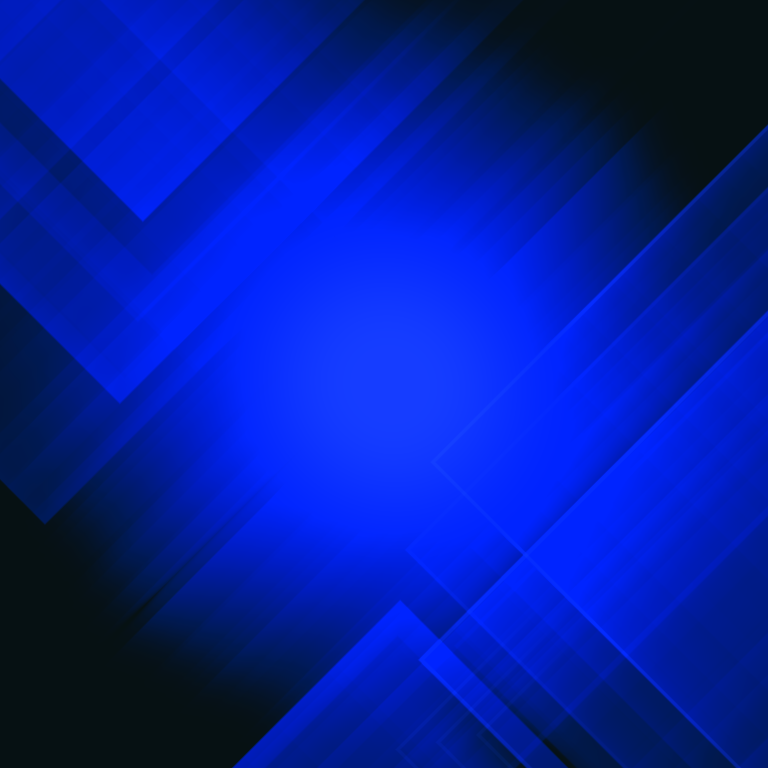
Give the GLSL for this background, as a three.js fragment shader.

```glsl
// Blue glow over black, crossed by translucent diagonal panels and fine chevron outlines.
varying vec2 vUv;

// Signed distance into a right-angled corner; side picks the quadrant.
float corner(vec2 q, vec2 tip, vec2 side) {
  vec2 d = (q - tip) * side;
  return min(d.x, d.y);
}

float fill(float d) {
  return smoothstep(-0.002, 0.003, d);
}

// Panel with an even body and a brighter rim that fades inward.
float panel(float d, float body, float rim, float falloff) {
  return fill(d) * (body + rim * exp(-max(d, 0.0) * falloff));
}

float outline(float d, float width) {
  return 1.0 - smoothstep(width * 0.4, width * 1.2, abs(d - width));
}

float hash(float n) {
  return fract(sin(n * 12.99 + 4.1) * 437.58);
}

// Cellular bands: each starts at a crisp edge and fades across its cell.
float bands(float x, float count) {
  float t = fract(x * count);
  float strength = hash(floor(x * count) + count) - 0.25;
  return strength * smoothstep(0.0, 0.004 * count, t) * (1.0 - t);
}

vec3 blueRamp(float light) {
  vec3 color = mix(vec3(0.025, 0.065, 0.075), vec3(0.0, 0.1, 0.33), smoothstep(0.0, 0.28, light));
  color = mix(color, vec3(0.0, 0.11, 0.75), clamp((light - 0.25) / 0.45, 0.0, 1.0));
  return mix(color, vec3(0.0, 0.14, 1.0), clamp((light - 0.7) / 0.3, 0.0, 1.0));
}

void main() {
  // Diagonal axes: x crosses the rising lines, y crosses the falling ones.
  vec2 q = vec2(vUv.x - vUv.y, vUv.x + vUv.y);
  vec2 down = vec2(-1.0, 1.0);
  vec2 right = vec2(1.0, 1.0);
  vec2 up = vec2(1.0, -1.0);
  float rising = bands(q.x, 7.3) + 0.8 * bands(q.x, 13.7) + 0.6 * bands(q.x, 25.1);
  float falling = bands(q.y, 9.1) + 0.7 * bands(q.y, 19.3);

  // Central glow, wider across the rising bands, with a paler core.
  vec2 fromCenter = (q - vec2(0.009, 1.007)) * 0.7071;
  float centerDistance = length(fromCenter * vec2(0.95, 1.0));
  float radius = centerDistance - 0.03 * rising * smoothstep(0.12, 0.4, centerDistance);
  float glow = min(1.22 * (1.0 - smoothstep(0.06, 0.52, radius)), 1.0);
  float core = 1.0 - smoothstep(0.04, 0.24, centerDistance);

  // Upper left: stacked chevrons pointing down.
  float left = panel(corner(q, vec2(-0.258, 0.375), down), 0.15, 0.06, 20.0);
  left += panel(corner(q, vec2(-0.318, 0.63), down), 0.23, 0.2, 14.0);
  left -= panel(corner(q, vec2(-0.345, 0.67), down), 0.02, 0.02, 30.0);
  left -= panel(corner(q, vec2(-0.401, 0.76), down), -0.01, -0.1, 22.0);
  left -= panel(corner(q, vec2(-0.444, 0.84), down), 0.06, 0.05, 30.0);
  vec2 innerTip = vec2(-0.525, 0.897);
  left += fill(corner(q, innerTip, down)) * (0.26 + 0.25 * exp(-length(q - innerTip) * 4.5));
  left += panel(-0.714 - q.x, 0.02, 0.12, 24.0);
  left += panel(-0.92 - q.x, 0.04, 0.05, 20.0);
  left += panel(corner(q, vec2(-0.0885, 1.13), down), 0.03, 0.07, 20.0);
  left *= 1.0 - 0.85 * smoothstep(1.15, 1.62, q.y);

  // Lower right: long panels opening to the right.
  float upperBeam = corner(q, vec2(0.1615, 0.958), right);
  float middleBeam = corner(q, vec2(0.243, 0.811), right);
  float lowerBeam = corner(q, vec2(0.4036, 0.685), right);
  float beams = panel(upperBeam, 0.17, 0.18, 22.0);
  beams += panel(middleBeam, 0.12, 0.1, 25.0);
  beams += panel(lowerBeam, 0.23, 0.1, 12.0);
  beams += panel(corner(q, vec2(0.325, 0.9), right), 0.03, 0.08, 30.0);
  beams += panel(corner(q, vec2(0.432, 0.75), right), 0.03, 0.06, 25.0);
  beams -= 0.1 * fill(q.x - 0.671);
  beams *= 1.0 - 0.5 * smoothstep(0.7, 1.05, q.x);

  // Bottom: peak pointing up, with a smaller peak inside, dimmer under the beam.
  float peakLight = panel(corner(q, vec2(0.302, 0.74), up), 0.42, 0.22, 14.0);
  peakLight -= panel(corner(q, vec2(0.345, 0.69), up), 0.05, 0.05, 25.0);
  beams += peakLight * (1.0 - 0.7 * smoothstep(0.36, 0.58, q.x) * smoothstep(0.6, 0.7, q.y));

  // Panels add less where the glow is already strong.
  float light = glow + (left + beams) * (1.0 - 0.7 * glow);
  float texture = 0.09 * rising + 0.05 * falling * smoothstep(0.05, 0.3, left + beams);
  light += texture * smoothstep(0.08, 0.35, light) * (1.0 - 0.6 * core);

  // Soft shadows beside the lower beam and the peak, and a dark crease.
  float beamShade = exp(-max(0.4036 - q.x, 0.0) * 60.0) * (1.0 - fill(q.x - 0.4036));
  light -= 0.14 * beamShade * smoothstep(0.75, 0.95, q.y) * (1.0 - smoothstep(1.1, 1.6, q.y));
  float peakShade = exp(-max(q.y - 0.74, 0.0) * 50.0) * fill(q.y - 0.74);
  light -= 0.2 * peakShade * smoothstep(0.4, 0.68, q.x);
  float crease = exp(-abs(q.x + 0.023) * 260.0);
  light -= 0.14 * crease * smoothstep(0.25, 0.4, q.y) * (1.0 - smoothstep(0.5, 0.95, q.y));

  // Fine bright outlines.
  float lines = 0.9 * outline(upperBeam, 0.004) + 0.8 * outline(lowerBeam, 0.0045);
  lines += 0.3 * outline(middleBeam, 0.004);
  for (int i = 0; i < 3; i++) {
    vec2 tip = vec2(0.49, 0.538) + float(i) * vec2(0.043, 0.062);
    lines += 0.4 * outline(corner(q, tip, right), 0.004) * (1.0 - smoothstep(0.65, 1.0, q.y));
  }
  light += 0.12 * lines;

  vec3 color = mix(blueRamp(max(light, 0.0)), vec3(0.085, 0.24, 1.0), core);
  color += vec3(0.02, 0.035, 0.02) * lines;
  gl_FragColor = vec4(color, 1.0);
}
```
